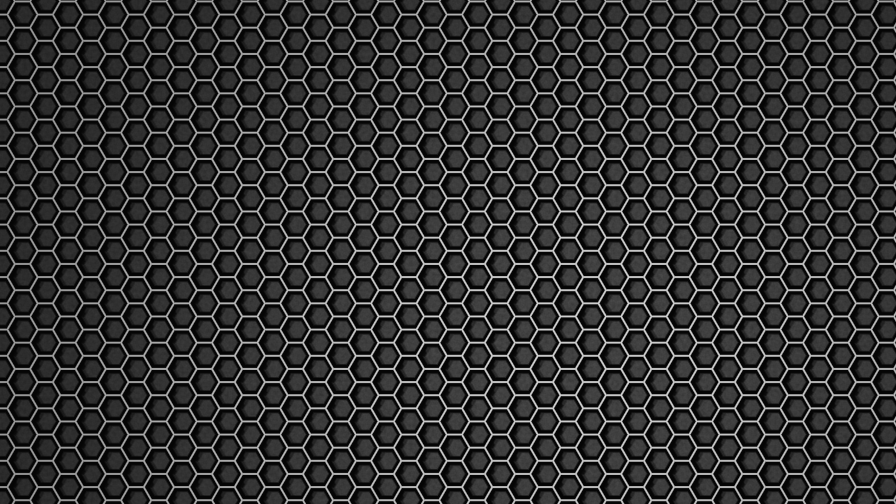
Reproduce this pattern procedurally as a Shadertoy shader.

```glsl
#define ROWS 19.2
#define ORIGIN vec2(0.8565, 0.6065)
#define WIRE_HALF_WIDTH 0.04
#define FLOOR_RADIUS 0.33
#define FLOOR_SHIFT vec2(0.03, 0.005)
#define SHADOW_SHIFT vec2(0.13, -0.03)
#define SHADOW_TONE 0.62
#define FLOOR_DARK 0.165
#define FLOOR_LIGHT 0.255
#define WIRE_DARK 0.6
#define WIRE_LIGHT 0.82
#define GRAIN 0.2

const vec2 HEX_PERIOD = vec2(1.7320508, 1.0);

vec2 hashGradient(vec2 p) {
    vec2 q = vec2(dot(p, vec2(127.1, 311.7)), dot(p, vec2(269.5, 183.3)));
    return 2.0 * fract(sin(q) * 43758.55) - 1.0;
}

float gradientNoise(vec2 p) {
    vec2 i = floor(p), f = p - i;
    vec2 u = f * f * f * (f * (f * 6.0 - 15.0) + 10.0);
    vec2 e = vec2(0.0, 1.0);
    float a = dot(hashGradient(i), f);
    float b = dot(hashGradient(i + e.yx), f - e.yx);
    float c = dot(hashGradient(i + e.xy), f - e.xy);
    float d = dot(hashGradient(i + e.yy), f - e.yy);
    return mix(mix(a, b, u.x), mix(c, d, u.x), u.y);
}

// Apothem-scaled distance from the center of a flat-topped hexagon
float hexRadius(vec2 p) {
    p = abs(p);
    return max(p.y, dot(p, vec2(0.8660254, 0.5)));
}

// Offset from the nearest center of two interleaved rectangular grids
vec2 hexCell(vec2 p) {
    vec2 a = p - HEX_PERIOD * floor(p / HEX_PERIOD + 0.5);
    vec2 b = p - HEX_PERIOD * (floor(p / HEX_PERIOD) + 0.5);
    return dot(a, a) < dot(b, b) ? a : b;
}

float coverage(float distanceToEdge, float softness) {
    return clamp(0.5 - distanceToEdge / softness, 0.0, 1.0);
}

void mainImage(out vec4 fragColor, in vec2 fragCoord) {
    vec2 uv = fragCoord / iResolution.y;
    vec2 p = (uv - ORIGIN) * ROWS;
    float pixel = ROWS / iResolution.y;
    vec2 cell = hexCell(p);

    // Broad light, strongest right of center and weak at the far left
    vec2 toLight = (uv - vec2(1.12, 0.36)) * vec2(0.85, 1.0);
    float light = 1.0 - smoothstep(0.1, 1.1, length(toLight));

    // Near-black recess
    float color = 0.02;

    // Grainy floor, shifted by perspective
    vec2 floorPos = cell - FLOOR_SHIFT;
    float floorMask = coverage(hexRadius(floorPos) - FLOOR_RADIUS, pixel + 0.03);
    float grain = gradientNoise(p * 7.0) + 0.6 * gradientNoise(p * 15.0);
    float tone = mix(FLOOR_DARK, FLOOR_LIGHT, light) * (1.0 + GRAIN * grain);

    // Half shadow of the rim on the upper left, and a dark bite at the left corner
    float lit = coverage(hexRadius(floorPos - SHADOW_SHIFT) - FLOOR_RADIUS, pixel + 0.03);
    tone *= mix(SHADOW_TONE, 1.0, lit);
    float bite = hexRadius(floorPos + vec2(0.37, -0.1)) - 0.13;
    floorMask *= 1.0 - 0.8 * coverage(bite, pixel + 0.03);
    color = mix(color, tone, floorMask);

    // Bright wire along the shared cell borders
    float borderDistance = 0.5 - hexRadius(cell);
    float wire = coverage(borderDistance - WIRE_HALF_WIDTH, pixel);
    float shine = mix(WIRE_DARK, WIRE_LIGHT, light);
    shine *= 1.0 - 0.2 * smoothstep(0.0, WIRE_HALF_WIDTH, borderDistance);
    color = mix(color, shine, wire);

    fragColor = vec4(vec3(color), 1.0);
}
```
